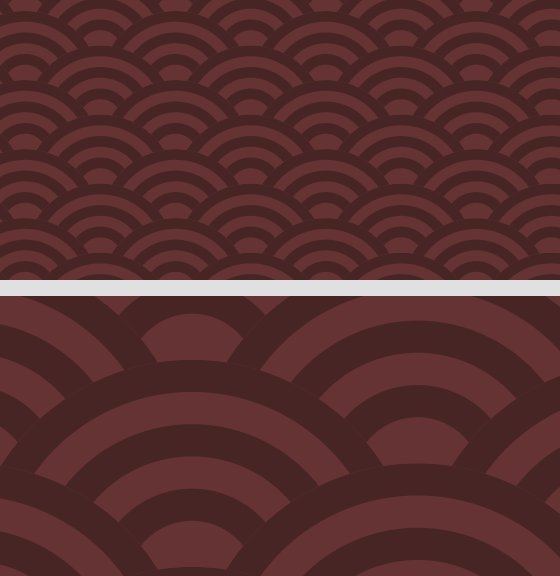
Top, the full canvas; bottom, a detail of the centre.
A WebGL 1 fragment shader for this pattern:

```glsl
precision highp float;
// Seigaiha waves: staggered rows of touching banded discs, where each lower
// row overlaps the one above. Rows are painted from back to front, and every
// disc gets its rings from a square wave over its radius.

uniform vec2 u_resolution;

// Lengths are in canvas heights.
#define DISC_RADIUS 0.2685
#define ROW_STEP 0.1233
#define ANCHOR vec2(0.6268, 0.6922)
#define BAND_COUNT 7.0
#define GROUND_COLOR vec3(0.28, 0.147, 0.147)
#define WAVE_COLOR vec3(0.396, 0.2, 0.2)

// Antialiased coverage of a region with signed distance d, positive inside.
float coverage(float d, float pixel) {
  return clamp(d / pixel + 0.5, 0.0, 1.0);
}

// Signed distance to the light rings, with r measured in bands.
// Odd bands are light, and the innermost two merge into a solid core.
float ringDistance(float r) {
  float t = max(r, 1.5);
  return 0.5 - 2.0 * abs(fract(0.5 * t - 0.25) - 0.5);
}

// Distance from p to the nearest disc centre of a row, in bands.
float discDistance(vec2 p, float row) {
  float stagger = mod(row, 2.0) * DISC_RADIUS;
  float period = 2.0 * DISC_RADIUS;
  float x = mod(p.x - stagger + DISC_RADIUS, period) - DISC_RADIUS;
  float y = p.y - row * ROW_STEP;
  return length(vec2(x, y)) / DISC_RADIUS * BAND_COUNT;
}

void main() {
  vec2 p = gl_FragCoord.xy / u_resolution.y - ANCHOR;
  float pixel = BAND_COUNT / (DISC_RADIUS * u_resolution.y);
  float topRow = floor(p.y / ROW_STEP) + 1.0;

  // Lower rows are in front, so they are painted last.
  float light = 0.0;
  for (int i = 0; i < 5; i++) {
    float r = discDistance(p, topRow - float(i));
    float ring = coverage(ringDistance(r), pixel);
    light = mix(light, ring, coverage(BAND_COUNT - r, pixel));
  }

  gl_FragColor = vec4(mix(GROUND_COLOR, WAVE_COLOR, light), 1.0);
}
```
